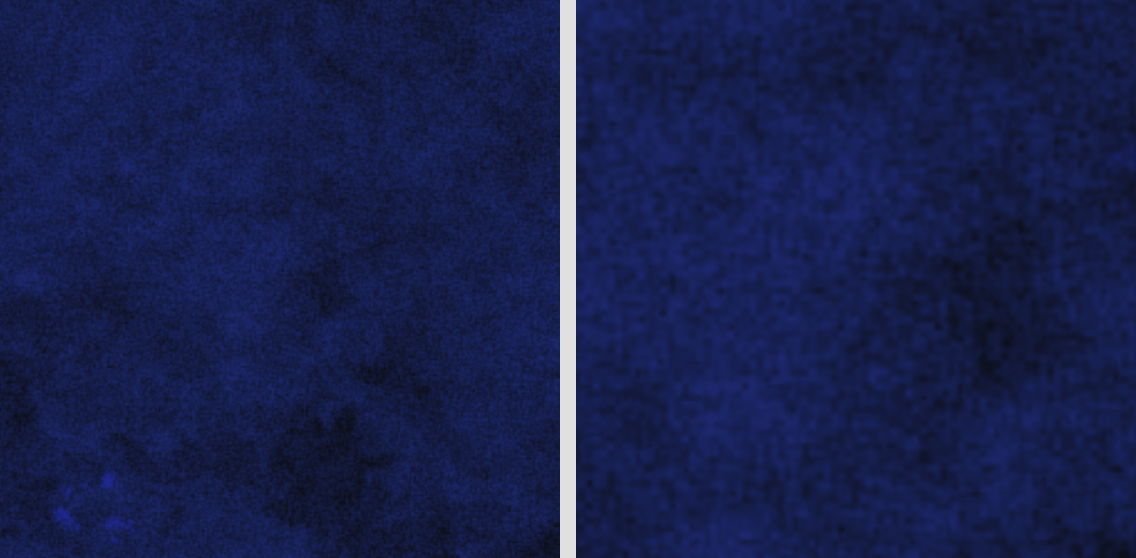
Left: the whole. Right: its middle third, enlarged.
Give the GLSL for this texture, as a WebGL 1 fragment shader.

```glsl
precision highp float;
// Worn navy cloth: soft clouds and fine woven grain, with ragged near-black
// stains gathering in the lower part and a few small vivid blue flecks.
// Layers of value noise add up to one tone, which runs along a colour ramp.

uniform vec2 u_resolution;

#define BASE_TONE 0.55
#define CLOUD_AMOUNT 0.85
#define MOTTLE_AMOUNT 0.75
#define GRAIN_AMOUNT 0.85
#define STAIN_AMOUNT 0.42
#define PINHOLE_AMOUNT 0.28
#define GRAIN_SCALE 225.0
#define FLECK_COUNT 6
#define FLECK_SIZE 0.016
#define DARK_NAVY vec3(0.060, 0.080, 0.170)
#define LIGHT_NAVY vec3(0.100, 0.140, 0.380)
#define FLECK_BLUE vec3(0.120, 0.160, 0.620)

float hash(vec2 p) {
  vec3 q = fract(vec3(p.xyx) * 0.1031);
  q += dot(q, q.yzx + 33.33);
  return fract((q.x + q.y) * q.z);
}

float noise(vec2 p) {
  vec2 cell = floor(p);
  vec2 f = fract(p);
  f = f * f * (3.0 - 2.0 * f);
  float low = mix(hash(cell), hash(cell + vec2(1.0, 0.0)), f.x);
  float high = mix(hash(cell + vec2(0.0, 1.0)), hash(cell + vec2(1.0)), f.x);
  return mix(low, high, f.y);
}

// Five rotated octaves, centred on zero
float fbm(vec2 p) {
  float sum = 0.0;
  float weight = 0.52;
  for (int i = 0; i < 5; i++) {
    sum += weight * (noise(p) - 0.5);
    p = mat2(1.6, 1.2, -1.2, 1.6) * p + 17.3;
    weight *= 0.55;
  }
  return sum;
}

// Fine grain with short horizontal and vertical threads
float clothGrain(vec2 p) {
  float specks = noise(p) - 0.5;
  float weft = noise(p * vec2(0.45, 1.1) + 61.0) - 0.5;
  float warp = noise(p * vec2(1.1, 0.45) + 127.0) - 0.5;
  return 0.6 * specks + 0.4 * (weft + warp);
}

// Ragged stains, dense near the bottom and rare near the top
float stains(vec2 uv) {
  vec2 bend = vec2(fbm(uv * 14.0 + 5.0), fbm(uv * 14.0 + 43.0));
  float field = fbm(uv * 6.5 + bend * 0.9 + 91.0);
  float edge = mix(0.03, 0.30, smoothstep(0.2, 0.75, uv.y + 0.12 * uv.x));
  return smoothstep(edge - 0.05, edge + 0.15, field);
}

float fleck(vec2 uv, vec2 centre, float size) {
  float ragged = 2.4 * fbm(uv * 38.0 + 11.0);
  return smoothstep(1.2, 0.1, length(uv - centre) / size + ragged);
}

// A loose cluster in the lower left and one lone fleck
float flecks(vec2 uv) {
  float glow = 0.6 * fleck(uv, vec2(0.66, 0.575), FLECK_SIZE * 1.2);
  for (int i = 0; i < FLECK_COUNT; i++) {
    float id = float(i);
    vec2 spread = vec2(hash(vec2(id, 3.0)), hash(vec2(id, 8.0)));
    float size = FLECK_SIZE * (0.5 + hash(vec2(id, 21.0)));
    glow = max(glow, 0.85 * fleck(uv, vec2(0.08, 0.01) + spread * vec2(0.17, 0.13), size));
  }
  return glow;
}

void main() {
  vec2 uv = gl_FragCoord.xy / u_resolution.y;

  // Broad light, stronger left of centre
  vec2 toLight = uv - vec2(0.32, 0.62);
  float tone = BASE_TONE + 0.12 * exp(-4.0 * dot(toLight, toLight));
  tone -= 0.07 * smoothstep(0.85, 1.0, uv.y);

  // Clouds, mottling and grain
  tone += CLOUD_AMOUNT * fbm(uv * 5.0 + 3.0);
  tone += MOTTLE_AMOUNT * fbm(uv * 24.0 + 29.0);
  tone += GRAIN_AMOUNT * clothGrain(uv * GRAIN_SCALE);

  // Stains and pinholes
  tone -= STAIN_AMOUNT * stains(uv);
  tone -= PINHOLE_AMOUNT * smoothstep(0.8, 0.97, noise(uv * 140.0 + 200.0));

  vec3 color = mix(DARK_NAVY, LIGHT_NAVY, clamp(tone, -0.3, 1.2));
  color = mix(color, FLECK_BLUE, flecks(uv) * clamp(0.4 + 0.6 * tone, 0.0, 1.0));
  gl_FragColor = vec4(color, 1.0);
}
```
